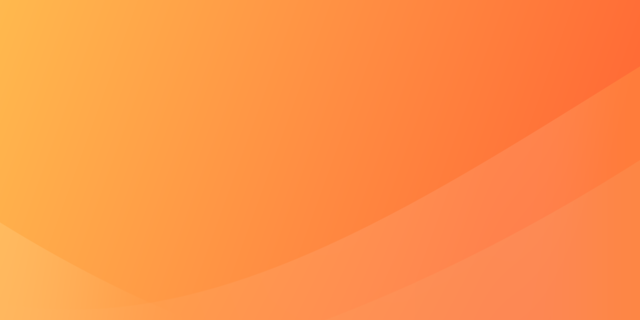
Give the GLSL for this background, as a Shadertoy shader.

```glsl
// A warm three-stop gradient, yellow to red-orange, crossed by translucent waves.
// Each wave is a polynomial height curve; everything beneath it is tinted,
// with the strength and hue of the tint varying along the wave.

const vec2 CANVAS = vec2(2.0, 1.0);          // width and height in canvas units

const vec3 AMBER  = vec3(1.0, 0.725, 0.305);
const vec3 ORANGE = vec3(1.0, 0.549, 0.259);
const vec3 EMBER  = vec3(1.0, 0.420, 0.210);
const float GRADIENT_ANGLE = 0.349;          // tilt below horizontal, radians
const float MIDDLE_STOP = 0.50;
const float END_STOP = 0.88;

const vec3 CREAM = vec3(1.0, 0.94, 0.74);
const vec3 WHITE = vec3(1.0, 1.0, 1.0);
const vec3 GOLD  = vec3(1.0, 0.72, 0.30);
const vec3 HAZE  = vec3(0.90, 0.95, 0.72);
const float LEFT_ALPHA  = 0.17;
const float WHITE_ALPHA = 0.095;
const float GOLD_ALPHA  = 0.22;
const float HAZE_ALPHA  = 0.085;

// Tilted gradient running from the upper left to the lower right corner.
vec3 sunsetGradient(vec2 p) {
    vec2 axis = vec2(cos(GRADIENT_ANGLE), sin(GRADIENT_ANGLE));
    vec2 fromTopLeft = vec2(p.x, CANVAS.y - p.y);
    float t = dot(fromTopLeft, axis) / dot(CANVAS, axis);
    vec3 warm = mix(AMBER, ORANGE, clamp(t / MIDDLE_STOP, 0.0, 1.0));
    float heat = clamp((t - MIDDLE_STOP) / (END_STOP - MIDDLE_STOP), 0.0, 1.0);
    return mix(warm, EMBER, heat);
}

// Wave heights as functions of x.
float leftWave(float x) {
    return 0.305 + x * (-0.62 + 0.18 * x);
}

float upperWave(float x) {
    float u = x - 0.443;
    return 0.0495 + u * (0.153 + u * (0.325 - 0.075 * u));
}

float lowerWave(float x) {
    float u = x - 1.016;
    return u * (0.38 + 0.13 * max(u, 0.0));
}

// Smooth coverage of the area beneath a height curve.
float below(float y, float height) {
    float pixel = 1.0 / iResolution.y;
    return smoothstep(-pixel, pixel, height - y);
}

void mainImage(out vec4 fragColor, in vec2 fragCoord) {
    vec2 p = fragCoord / iResolution.xy * CANVAS;
    vec3 color = sunsetGradient(p);

    // Left slope, fading towards its foot
    float leftFade = 1.0 - smoothstep(0.0, 0.62, p.x);
    color = mix(color, CREAM, LEFT_ALPHA * leftFade * below(p.y, leftWave(p.x)));

    // Upper wave, pale in the middle and golden at the right
    float golden = smoothstep(1.5, 2.0, p.x);
    float strength = mix(WHITE_ALPHA, GOLD_ALPHA, golden);
    strength *= smoothstep(-0.1, 1.3, p.x);
    vec3 tint = mix(WHITE, GOLD, golden);
    color = mix(color, tint, strength * below(p.y, upperWave(p.x)));

    // Lower wave, a soft haze growing to the right
    float haze = HAZE_ALPHA * mix(0.5, 1.0, smoothstep(1.0, 1.7, p.x));
    color = mix(color, HAZE, haze * below(p.y, lowerWave(p.x)));

    fragColor = vec4(color, 1.0);
}
```
